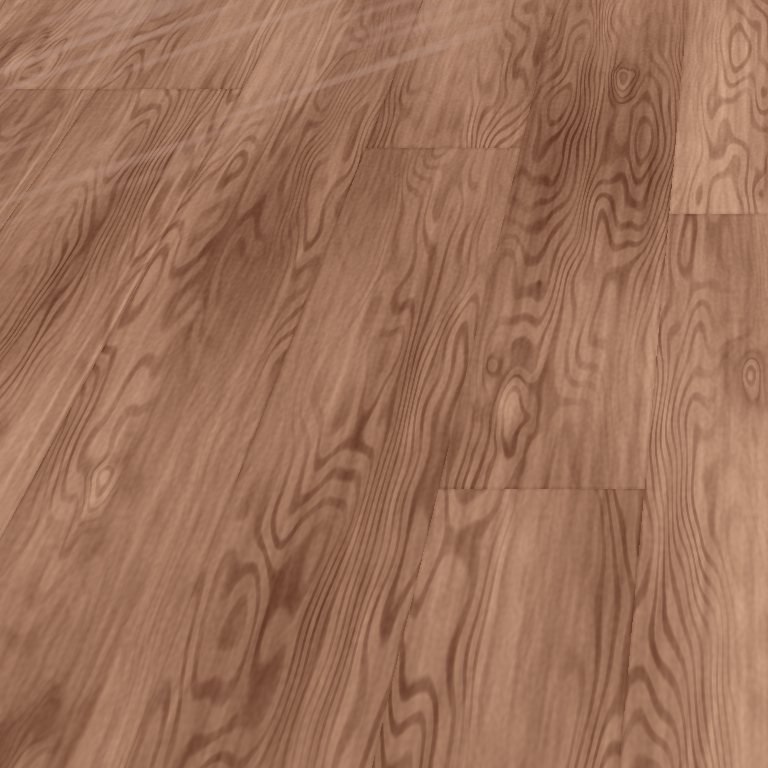
This texture is drawn by a three.js fragment shader. Its source:

```glsl
// Brown plank floor seen in perspective: boards fan out from a vanishing point,
// each carrying contour-line grain, knots, fine fibres and its own tone.
// Faint oblique reflections cross the upper left corner.
varying vec2 vUv;

const vec2  VANISH = vec2(1.0, 2.15);        // where the seams meet
const vec2  FLOOR_SCALE = vec2(1.7, 2.9);    // floor units close to canvas units
const float BOARD_WIDTH = 0.255;
const float BOARD_LENGTH = 1.305;
const float BOARD_SHIFT = 0.153;
const float KNOT_SPACING = 0.5;
const float BASE_TONE = 0.61;
const float GRAIN_DEPTH = 0.36;
const vec3  DARK_WOOD = vec3(0.43, 0.26, 0.185);
const vec3  PALE_WOOD = vec3(0.78, 0.61, 0.50);
const vec3  SHEEN = vec3(0.74, 0.61, 0.55);

float hash(vec2 p) {
  vec3 q = fract(p.xyx * 0.1031);
  q += dot(q, q.yzx + 33.33);
  return fract((q.x + q.y) * q.z);
}

float cornerSlope(vec2 cell, vec2 offset) {
  vec2 slope = vec2(hash(cell), hash(cell + 71.7)) * 2.0 - 1.0;
  return dot(slope, offset);
}

// Gradient noise, roughly -1 to 1
float noise(vec2 p) {
  vec2 i = floor(p);
  vec2 f = p - i;
  vec2 w = f * f * f * (f * (f * 6.0 - 15.0) + 10.0);
  vec2 e = vec2(1.0, 0.0);
  float low = mix(cornerSlope(i, f), cornerSlope(i + e.xy, f - e.xy), w.x);
  float high = mix(cornerSlope(i + e.yx, f - e.yx), cornerSlope(i + e.xx, f - e.xx), w.x);
  return 2.0 * mix(low, high, w.y);
}

// Knots of one board: x is the pale core, y the dark halo
vec2 knots(vec2 p, float board) {
  vec2 sum = vec2(0.0);
  float wobble = 1.0 + 0.5 * noise(p * vec2(38.0, 24.0) + board * 7.3);
  for (int i = -1; i <= 1; i++) {
    float cell = floor(p.y / KNOT_SPACING) + float(i);
    vec2 key = vec2(board + 40.0, cell + 20.0);
    vec2 center = vec2((0.25 + 0.5 * hash(key)) * BOARD_WIDTH,
                       (cell + 0.2 + 0.6 * hash(key + 5.1)) * KNOT_SPACING);
    float size = mix(0.016, 0.034, hash(key + 9.7));
    float present = step(0.35, hash(key + 13.9));
    float d = length((p - center) * vec2(1.0, 0.55)) * wobble / size;
    sum += present * vec2(exp(-d * d), exp(-3.0 * (d - 1.1) * (d - 1.1)));
  }
  return sum;
}

// Staggers the end joints from board to board
float jointPhase(float board) {
  return mix(0.555 - 0.05 * board, 0.366 + 0.122 * board, mod(board, 2.0));
}

void main() {
  // Perspective floor coordinates
  float depth = VANISH.y - vUv.y;
  vec2 ground = vec2((vUv.x - VANISH.x) / depth, 1.0 / depth) * FLOOR_SCALE;

  // Board cell and its local position
  float across = (ground.x + BOARD_SHIFT) / BOARD_WIDTH;
  float board = floor(across);
  float along = ground.y / BOARD_LENGTH - jointPhase(board);
  float segment = floor(along);
  vec2 local = vec2((across - board) * BOARD_WIDTH, ground.y);
  vec2 key = vec2(board + 31.0, segment + 17.0);
  vec2 seed = 60.0 * vec2(hash(key), hash(key + 3.3));

  // Contour grain, bent around the knots
  vec2 knot = knots(local, board);
  float swell = noise(local * vec2(9.0, 2.3) + seed);
  float ripple = noise(local * vec2(27.0, 9.0) + seed.yx);
  float rings = 36.0 * local.x + 5.5 * swell + 1.1 * ripple + 2.4 * knot.x;
  float line = smoothstep(0.4, 1.0, 0.5 + 0.5 * cos(6.28318 * rings));
  float figured = smoothstep(-0.35, 0.4, noise(local * vec2(7.0, 1.5) + seed + 23.0));
  figured = max(0.2 + 0.8 * figured, min(knot.x, 1.0));

  // Board tone, broad stains, long streaks and short fibres
  float tone = BASE_TONE + 0.055 * (abs(board + 2.5) - 1.9);
  tone += 0.10 * (hash(key + 8.8) - 0.5);
  tone += 0.22 * noise(local * vec2(6.0, 2.6) + seed.yx + 11.0) + 0.13 * swell;
  tone += 0.15 * noise(local * vec2(75.0, 3.0) + seed);
  tone += 0.09 * noise(local * vec2(150.0, 22.0) + seed);
  tone += 0.06 * noise(local * vec2(190.0, 150.0));
  tone -= GRAIN_DEPTH * figured * line * (0.8 + 0.5 * ripple);
  tone += 0.16 * knot.x - 0.26 * knot.y;
  tone += 0.10 * smoothstep(0.65, 1.0, vUv.x);

  // Seams and end joints, measured in canvas units
  float sideGap = min(local.x, BOARD_WIDTH - local.x) * depth / FLOOR_SCALE.x;
  float endGap = abs(along - floor(along + 0.5)) * BOARD_LENGTH * depth * depth / FLOOR_SCALE.y;
  tone -= 0.14 * (1.0 - smoothstep(0.0005, 0.004, sideGap));
  tone -= 0.10 * (1.0 - smoothstep(0.0005, 0.004, endGap));

  // Pale worn streaks beside the seams of the left boards
  float worn = smoothstep(0.1, 0.6, noise(local * vec2(85.0, 1.6) + seed + 5.0));
  float besideSeam = smoothstep(0.6, 1.0, local.x / BOARD_WIDTH);
  tone += 0.24 * worn * besideSeam * (1.0 - smoothstep(-4.0, -3.0, board));

  // Oblique reflections
  float rise = vUv.y - 0.74 - 0.36 * vUv.x + 0.05 * vUv.x * vUv.x;
  float zone = smoothstep(-0.09, 0.02, rise) * (1.0 - smoothstep(0.5, 0.8, vUv.x));
  float glint = smoothstep(0.0, 0.8, noise(vec2(rise * 75.0, vUv.x * 2.5)));

  vec3 color = mix(DARK_WOOD, PALE_WOOD, clamp(tone, -0.1, 1.1));
  color = mix(color, SHEEN, zone * (0.08 + 0.38 * glint));
  gl_FragColor = vec4(color, 1.0);
}
```
